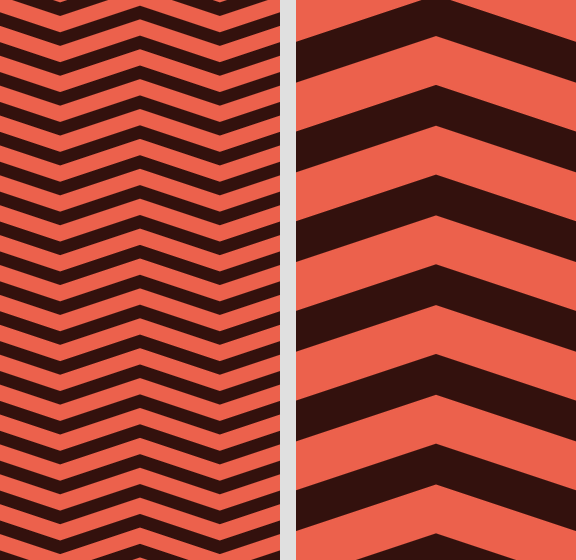
Left: the whole. Right: its middle third, enlarged.
Reproduce this pattern procedurally as a Shadertoy shader.

```glsl
// Lengths are fractions of the canvas width
#define ZIGZAG_PERIOD 0.5703
#define PEAK_X 0.5
#define SLOPE 0.333
#define STRIPE_PERIOD 0.10677
#define STRIPE_HEIGHT 0.0486
#define STRIPE_OFFSET 0.0335
#define CORAL vec3(0.925, 0.380, 0.300)
#define DARK_BROWN vec3(0.200, 0.068, 0.052)

// Distance to the nearest multiple of the period
float repeatDistance(float x, float period) {
    return abs(fract(x / period + 0.5) - 0.5) * period;
}

// Signed distance to the dark chevron stripes, negative inside
float chevronDistance(vec2 p) {
    float drop = SLOPE * repeatDistance(p.x - PEAK_X, ZIGZAG_PERIOD);
    float vertical = repeatDistance(p.y + drop - STRIPE_OFFSET, STRIPE_PERIOD);
    return (vertical - 0.5 * STRIPE_HEIGHT) / sqrt(1.0 + SLOPE * SLOPE);
}

void mainImage(out vec4 fragColor, in vec2 fragCoord) {
    vec2 p = fragCoord / iResolution.x;

    // One-pixel edge coverage
    float stripe = clamp(0.5 - chevronDistance(p) * iResolution.x, 0.0, 1.0);
    fragColor = vec4(mix(CORAL, DARK_BROWN, stripe), 1.0);
}
```
